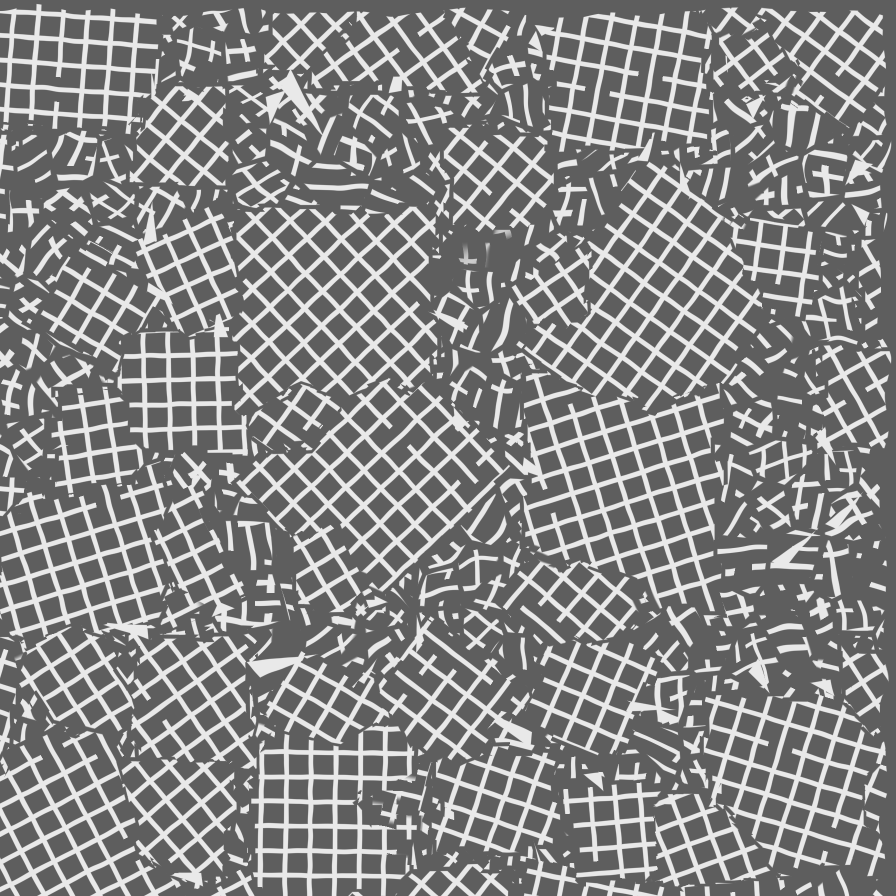
Reproduce this pattern procedurally as a Shadertoy shader.

```glsl
// Pale broken lattice: rotated grid patches with crooked fragments and shards between them

vec2 hash2(vec2 p) {
    return fract(sin(vec2(dot(p, vec2(127.1, 311.7)), dot(p, vec2(269.5, 183.3)))) * 43758.5453);
}

mat2 rotation(float angle) {
    float c = cos(angle), s = sin(angle);
    return mat2(c, s, -s, c);
}

vec2 noise2(vec2 p) {
    vec2 i = floor(p), f = fract(p);
    f = f * f * (3.0 - 2.0 * f);
    return mix(mix(hash2(i), hash2(i + vec2(1, 0)), f.x),
               mix(hash2(i + vec2(0, 1)), hash2(i + vec2(1, 1)), f.x), f.y) - 0.5;
}

// Distance to square grid lines; arms around each crossing go missing at the rate drop
float gridLines(vec2 q, float pitch, float halfWidth, vec2 drop) {
    vec2 arm = abs(fract(q / pitch) - 0.5) * pitch - halfWidth;
    arm += step(hash2(floor(q / pitch) + 7.0), drop) * pitch;
    return min(arm.x, arm.y);
}

// Small crooked grid pieces, one per Voronoi cell
float fragments(vec2 p) {
    const float cell = 0.05;
    vec2 home = floor(p / cell), bestId = home, local = vec2(0);
    float near = 9.0, next = 9.0;
    for (int j = -1; j <= 1; j++)
    for (int i = -1; i <= 1; i++) {
        vec2 id = home + vec2(i, j);
        vec2 r = p / cell - id - hash2(id);
        float d = length(r);
        if (d < near) { next = near; near = d; bestId = id; local = r * cell; }
        else next = min(next, d);
    }
    vec2 seed = hash2(bestId + 31.0), look = hash2(bestId + 57.0);
    vec2 q = rotation(seed.x * 3.14) * (local + 0.010 * noise2(p * 32.0));
    q.x += (look.x - 0.5) * 0.6 * q.y;
    float lines = gridLines(q + seed * 0.9, 0.024, mix(0.0022, 0.0034, look.y),
                            vec2(0.15, 0.15 + 0.6 * look.x));
    return max(lines, 0.0025 - 0.5 * cell * (next - near));
}

// Scattered tapering splinters
float shards(vec2 p) {
    const float cell = 0.1;
    vec2 home = floor(p / cell);
    float d = 1.0;
    for (int j = -1; j <= 1; j++)
    for (int i = -1; i <= 1; i++) {
        vec2 id = home + vec2(i, j), shape = hash2(id + 83.0), turn = hash2(id + 19.0);
        if (turn.y > 0.65) continue;
        vec2 q = rotation(turn.x * 6.283) * (p - (id + hash2(id + 5.0)) * cell);
        float len = mix(0.02, 0.085, shape.x * shape.x);
        float width = mix(0.005, 0.011, shape.y);
        q.y += 0.3 * q.x * (shape.y - 0.5);
        d = min(d, max(abs(q.y) - width * (1.0 - q.x / len), -q.x - 0.4 * q.y));
    }
    return d;
}

// Signed distance to everything pale
float lattice(vec2 p) {
    p += 0.0014 * noise2(p * 60.0);
    const float pitch = 0.0275;
    float best = 1.0, second = 1.0;
    vec2 patchPos = vec2(0);

    // Large and medium box patches, denser toward the lower left
    for (int level = 0; level < 2; level++) {
        float cell = level == 0 ? 0.27 : 0.15;
        vec2 home = floor(p / cell);
        for (int j = -1; j <= 1; j++)
        for (int i = -1; i <= 1; i++) {
            vec2 id = home + vec2(i, j), key = id + 41.0 * float(level);
            vec2 seed = hash2(key + 3.0), kind = hash2(key + 11.0);
            vec2 center = (id + mix(vec2(0.25), vec2(0.75), hash2(key))) * cell;
            if (kind.x > 1.08 - 0.4 * (center.x + center.y)) continue;
            float angle = (seed.x - 0.5) * 1.571;
            vec2 r = p - center;
            vec2 q = rotation(angle) * r + seed * 3.0;
            vec2 halfSize = cell * mix(vec2(0.32), vec2(0.5), hash2(key + 23.0));
            vec2 box = abs(rotation(angle * step(0.45, kind.y)) * r) - halfSize;
            float edge = max(box.x, box.y);
            edge += (hash2(floor(q / pitch)).x - 0.5) * 0.6 * pitch;
            if (edge < best) { second = best; best = edge; patchPos = q; }
            else second = min(second, edge);
        }
    }

    float d;
    if (best < 0.0) {
        float margin = min(-best, 0.5 * (second - best));
        d = max(gridLines(patchPos, pitch, 0.0027, vec2(0.015)), 0.0015 - margin);
    } else {
        d = max(fragments(p), 0.003 - best);
    }
    d = min(d, max(shards(p), -best - 0.012));

    // Bare strips along the top and right
    vec2 rim = p - vec2(0.985, 0.988) + 0.02 * noise2(p * 25.0);
    return max(d, max(rim.x, rim.y));
}

void mainImage(out vec4 fragColor, in vec2 fragCoord) {
    float pixel = 1.0 / iResolution.y, cover = 0.0;
    // Four samples per pixel smooth the cut ends
    for (int k = 0; k < 4; k++) {
        vec2 offset = vec2(k % 2, k / 2) * 0.5 - 0.25;
        float d = lattice((fragCoord + offset) / iResolution.xy);
        cover += 0.25 * smoothstep(0.45 * pixel, -0.45 * pixel, d);
    }
    fragColor = vec4(mix(vec3(0.37), vec3(0.912), cover), 1.0);
}
```
